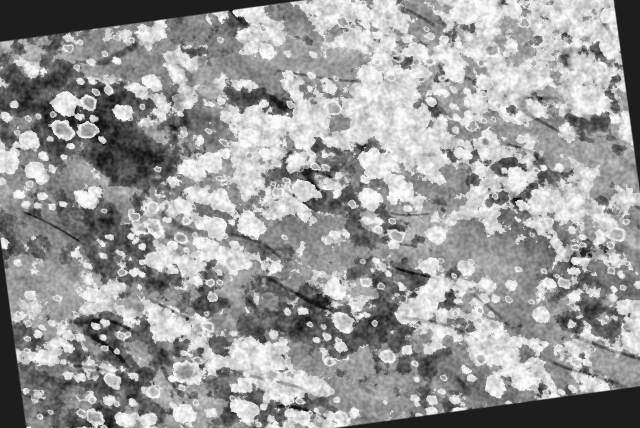
This texture is drawn by a WebGL 2 fragment shader. Its source:

```glsl
#version 300 es
precision highp float;
// Weathered, lichen-covered rock on a tilted panel with dark corners.
// Streaked gradient noise gives the rock, pale crust and dark hollows;
// jittered cells scatter ragged lichen discs, some with bright rims.

#define PANEL_TILT 0.136
#define GRAIN_TILT -0.45
#define CORNER_TONE 0.112
#define ROCK_TONE 0.575
#define CRUST_TONE 0.80
#define HOLLOW_TONE 0.35
#define CRUST_LEVEL 0.12
#define HOLLOW_LEVEL 0.72
#define LICHEN_DENSITY 0.27
#define SPECKLE 0.045

uniform vec2 u_resolution;
out vec4 outColor;

vec2 hash2(vec2 p) {
  vec3 h = fract(p.xyx * vec3(0.1031, 0.1030, 0.0973));
  h += dot(h, h.yzx + 33.33);
  return fract((h.xx + h.yz) * h.zy);
}

vec2 turn(vec2 p, float a) {
  float c = cos(a), s = sin(a);
  return vec2(c * p.x + s * p.y, c * p.y - s * p.x);
}

float cornerSlope(vec2 cell, vec2 offset) {
  float a = 6.28318 * hash2(cell).x;
  return dot(vec2(cos(a), sin(a)), offset);
}

float gradientNoise(vec2 p) {
  vec2 i = floor(p), f = p - i;
  vec2 w = f * f * f * (f * (f * 6.0 - 15.0) + 10.0);
  vec2 e = vec2(1.0, 0.0);
  float low = mix(cornerSlope(i, f), cornerSlope(i + e, f - e), w.x);
  float high = mix(cornerSlope(i + e.yx, f - e.yx), cornerSlope(i + e.xx, f - e.xx), w.x);
  return mix(low, high, w.y);
}

// Layered noise scaled to a spread of about one
float fbm(vec2 p) {
  float sum = 0.0, amp = 0.5;
  for (int i = 0; i < 5; i++) {
    sum += amp * gradientNoise(p);
    p = turn(p, 0.35) * 2.03 + 17.3;
    amp *= 0.55;
  }
  return sum * 8.0;
}

float segmentDistance(vec2 p, vec2 a, vec2 b) {
  vec2 d = b - a;
  return length(p - a - d * clamp(dot(p - a, d) / dot(d, d), 0.0, 1.0));
}

// Lichen discs: x is coverage, y is tone
vec2 lichen(vec2 p, float cells, float seed) {
  vec2 g = p * cells + seed, base = floor(g);
  float ragged = 0.13 * fbm(g * 2.2);
  float px = cells / u_resolution.y;
  vec2 result = vec2(0.0, 0.9);
  for (int y = -1; y <= 1; y++)
    for (int x = -1; x <= 1; x++) {
      vec2 cell = base + vec2(x, y);
      vec2 jitter = hash2(cell + 7.1), kind = hash2(cell + 91.7);
      float cluster = gradientNoise((cell - seed) / cells * 4.5 + 3.0);
      float present = step(kind.x, LICHEN_DENSITY + 0.9 * cluster);
      float radius = mix(0.2, 0.5, jitter.x * jitter.y + 0.3 * kind.y);
      vec2 d = turn(g - cell - 0.2 - 0.6 * jitter, GRAIN_TILT) * vec2(0.9, 1.15);
      float edge = length(d) / radius + ragged;
      float cover = present * (1.0 - smoothstep(-px, px, (edge - 1.0) * radius));
      float core = mix(0.62, 0.94, smoothstep(0.05, 0.6, kind.y));
      float tone = mix(core, 0.92, smoothstep(0.4, 0.8, edge));
      result = vec2(max(result.x, cover), mix(result.y, tone, cover));
    }
  return result;
}

float rockTone(vec2 p) {
  vec2 warp = vec2(gradientNoise(p * 3.0 + 5.0), gradientNoise(p * 3.0 + 41.0));
  vec2 s = turn(p, GRAIN_TILT) + 0.09 * warp;
  float fine = fbm(p * 34.0 + 11.0);
  float medium = fbm(p * 14.0 + 63.0);

  // Smooth slabs with faint streaks
  float tone = ROCK_TONE + 0.055 * fbm(s * vec2(3.0, 9.0) + 23.0) + 0.03 * fine;

  // Pale crust in ragged sheets
  float crust = 0.78 * fbm(s * vec2(2.4, 6.5) + 71.0) + 0.6 * medium + 0.2 * fine;
  crust += 0.45 * (p.x + p.y);
  float crustTone = CRUST_TONE + 0.045 * crust + 0.05 * fine;
  tone = mix(tone, crustTone, smoothstep(-0.14, 0.14, crust - CRUST_LEVEL));

  // Dark hollows, gathered at lower left and along one crevice
  float crevice = segmentDistance(p + 0.05 * warp, vec2(-0.74, 0.33), vec2(-0.42, 0.11));
  float hollow = 0.7 * fbm(s * vec2(2.8, 6.0) + 137.0) + 0.65 * fbm(p * 17.0 + 29.0);
  hollow += 2.2 * exp(-pow(crevice / 0.055, 2.0)) - 0.8 * p.x - 1.1 * p.y;
  float depth = hollow - HOLLOW_LEVEL;
  float hollowTone = HOLLOW_TONE + 0.06 - 0.085 * depth + 0.05 * fine;
  tone = mix(tone, max(hollowTone, 0.1), smoothstep(-0.2, 0.3, depth));

  // Thin broken cracks along the streaks
  float line = abs(gradientNoise(s * vec2(2.5, 10.0) + 201.0));
  float broken = smoothstep(0.02, 0.25, gradientNoise(p * 7.0 + 87.0));
  tone -= 0.24 * broken * (1.0 - smoothstep(0.01, 0.05, line));

  // Large and small lichen
  vec2 small = lichen(p, 33.0, 52.0);
  vec2 large = lichen(p, 14.0, 19.0);
  tone = mix(tone, small.y + 0.03 * fine, 0.92 * small.x);
  tone = mix(tone, large.y + 0.045 * fine, 0.95 * large.x);

  return tone + SPECKLE * 3.0 * gradientNoise(p * 110.0);
}

void main() {
  vec2 p = (gl_FragCoord.xy - 0.5 * u_resolution) / u_resolution.y;
  vec2 inset = abs(turn(p, PANEL_TILT)) - 0.5 * u_resolution / u_resolution.y;
  float px = 1.0 / u_resolution.y;
  float outside = smoothstep(-px, px, max(inset.x, inset.y));
  float tone = clamp(rockTone(p), 0.08, 0.98);
  outColor = vec4(vec3(mix(tone, CORNER_TONE, outside)), 1.0);
}
```
